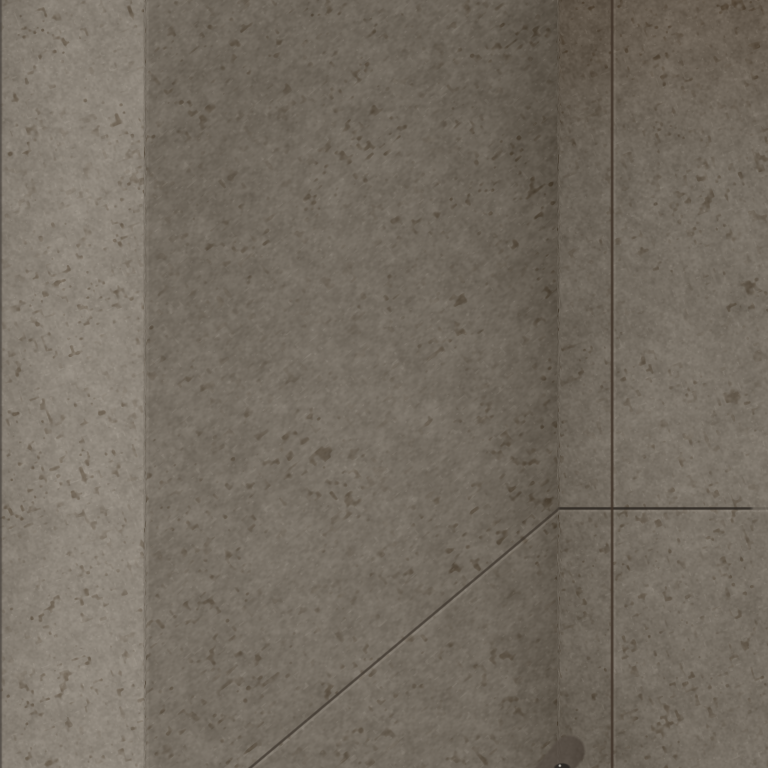
Give the GLSL for this texture, as a WebGL 1 fragment shader.

```glsl
precision highp float;
uniform vec2 u_resolution;

float hash(vec2 p) {
  vec3 q = fract(vec3(p.xyx) * 0.1031);
  q += dot(q, q.yzx + 33.33);
  return fract((q.x + q.y) * q.z);
}

float noise(vec2 p) {
  vec2 i = floor(p), f = fract(p);
  f = f * f * (3.0 - 2.0 * f);
  return mix(mix(hash(i), hash(i + vec2(1, 0)), f.x),
             mix(hash(i + vec2(0, 1)), hash(i + vec2(1, 1)), f.x), f.y);
}

float fbm(vec2 p) {
  float sum = 0.0, amp = 0.5;
  for (int i = 0; i < 5; i++) {
    sum += amp * noise(p);
    p = mat2(1.6, 1.2, -1.2, 1.6) * p + 17.3;
    amp *= 0.6;
  }
  return sum / 1.153;
}

float segment(vec2 p, vec2 a, vec2 b) {
  vec2 d = b - a;
  return length(p - a - d * clamp(dot(p - a, d) / dot(d, d), 0.0, 1.0));
}

// Soft line coverage from a distance
float stroke(float d, float halfWidth) {
  return 1.0 - smoothstep(halfWidth * 0.3, halfWidth + 0.0015, abs(d));
}

void main() {
  vec2 uv = gl_FragCoord.xy / u_resolution;
  float px = 1.0 / u_resolution.x;
  float rightWall = smoothstep(0.725, 0.730, uv.x);
  float leftStrip = 1.0 - smoothstep(0.187, 0.191, uv.x);
  float backWall = (1.0 - rightWall) * (1.0 - leftStrip);

  // Broad light on the three planes
  float strip = 0.51 + 0.035 * smoothstep(0.0, 0.1, uv.x) - 0.025 * smoothstep(0.8, 1.0, uv.y);
  float middle = 0.447 - 0.025 * smoothstep(0.35, 1.0, uv.y)
               - 0.025 * smoothstep(0.45, 0.68, uv.x)
               - 0.045 * smoothstep(0.62, 0.727, uv.x);
  middle += 0.015 * exp(-12.0 * dot(uv - vec2(0.4, 0.42), uv - vec2(0.4, 0.42)));
  float right = 0.41 + 0.045 * smoothstep(0.735, 0.9, uv.x)
              - 0.065 * smoothstep(0.7, 1.05, uv.y)
              + 0.02 * exp(-30.0 * dot(uv - vec2(0.87, 0.42), uv - vec2(0.87, 0.42)));
  right -= 0.012 * (1.0 - smoothstep(0.0, 0.3, uv.y));
  float light = mix(mix(middle, right, rightWall), strip, leftStrip);

  // Stone mottling, gently slanted on the middle plane
  vec2 slanted = vec2(dot(uv, vec2(0.77, 0.64)) * 0.75, dot(uv, vec2(-0.64, 0.77)));
  vec2 tilted = vec2(dot(uv, vec2(0.94, 0.34)), dot(uv, vec2(-0.34, 0.94)));
  vec2 q = mix(tilted, slanted, backWall);
  float cloud = fbm(q * 8.0 + 3.0) - 0.5;
  float mottle = fbm(q * 55.0 + 11.0) - 0.5;
  float grain = noise(q * 210.0) + noise(q * 340.0 + 7.0) - 1.0;
  light += 0.04 * cloud + 0.085 * mottle + 0.036 * grain;
  vec3 col = light + vec3(0.006, -0.024, -0.066);
  col += vec3(0.008, -0.002, -0.008) * smoothstep(0.75, 1.0, uv.y) * rightWall;

  // Small brown pits and faint pale flecks
  float patches = smoothstep(0.4, 0.62, fbm(q * 16.0 + 31.0));
  float pits = smoothstep(0.62, 0.88, 0.6 * noise(q * 190.0 + 53.0) + 0.4 * noise(q * 95.0 + 23.0));
  float flecks = smoothstep(0.8, 1.0, noise(q * 230.0 + 91.0));
  col -= vec3(0.085, 0.095, 0.105) * pits * (0.35 + 0.65 * patches) * (1.0 + 0.35 * leftStrip);
  col += 0.03 * flecks;

  // Plane corners
  col += 0.028 * stroke(uv.x - 0.192, 0.0012);
  col -= 0.04 * stroke(uv.x - 0.188, 0.001);
  col -= 0.015 * exp(-abs(uv.x - 0.724) * 120.0);
  col = mix(col, vec3(0.27, 0.25, 0.23), 0.7 * stroke(uv.x, 0.0025));

  // Tile joints with a lit edge
  float level = uv.y - 0.338;
  float slope = dot(uv - vec2(0.727, 0.337), vec2(-0.643, 0.766));
  float joint = uv.x - 0.797;
  float before = 1.0 - rightWall;
  float reach = rightWall * (1.0 - smoothstep(0.975, 0.985, uv.x));
  col += 0.055 * stroke(slope + 0.0032, 0.0012) * before;
  col += 0.03 * stroke(level + 0.0035, 0.001) * rightWall;
  col += 0.03 * stroke(joint - 0.0035, 0.001);
  col = mix(col, vec3(0.24, 0.21, 0.18), 0.75 * stroke(slope, 0.0012) * before);
  col = mix(col, vec3(0.17, 0.15, 0.13), 0.85 * stroke(level, 0.0013) * max(reach, 0.25 * rightWall));
  col = mix(col, vec3(0.25, 0.20, 0.16), 0.85 * stroke(joint, 0.0014));

  // Rounded fitting at the lower edge
  float knob = segment(uv, vec2(0.741, 0.022), vec2(0.712, -0.014)) - 0.02;
  vec3 metal = vec3(0.34, 0.305, 0.27) + 0.02 * grain - 0.03 * smoothstep(0.74, 0.76, uv.x);
  col = mix(col, metal, 1.0 - smoothstep(-0.002, 0.003, knob));
  float base = length((uv - vec2(0.732, 0.0)) * vec2(0.6, 1.0)) - 0.006;
  col = mix(col, vec3(0.14, 0.13, 0.12), 0.8 * (1.0 - smoothstep(-px, px, base)));
  float glint = length(uv - vec2(0.729, 0.003)) - 0.0015;
  col = mix(col, vec3(0.72, 0.70, 0.67), 1.0 - smoothstep(-px, px, glint));

  gl_FragColor = vec4(clamp(col, 0.0, 1.0), 1.0);
}
```
